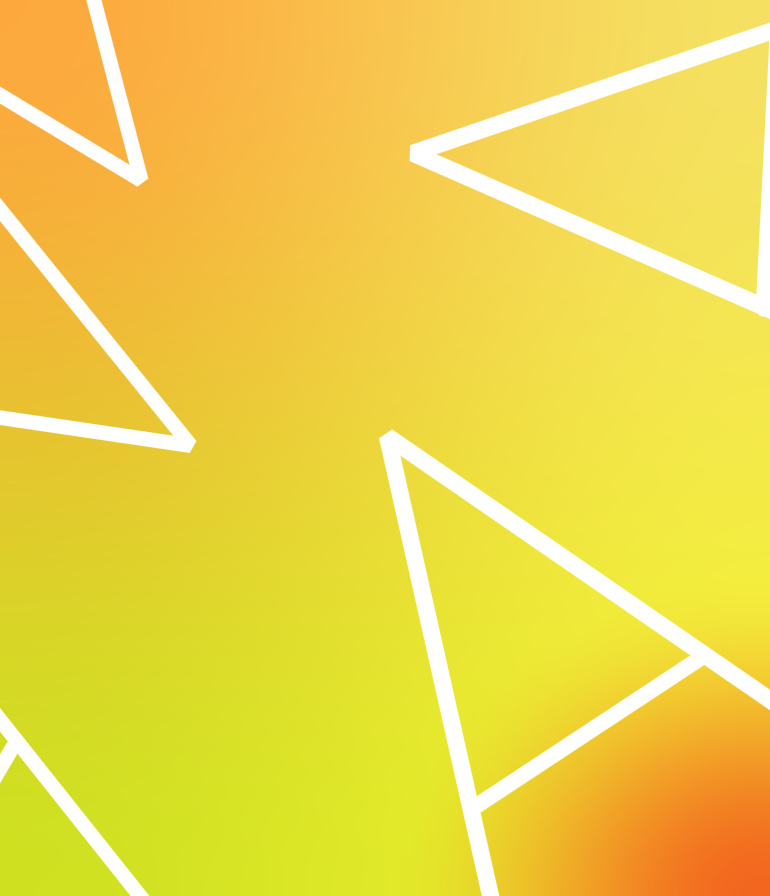
Give the GLSL for this background, as a WebGL 2 fragment shader.

```glsl
#version 300 es
precision highp float;
// White open wedges and struts over a warm yellow gradient.
// The ground is a smooth four-corner blend with an orange corner glow;
// the outlines are distance functions with bevelled tips.

uniform vec2 u_resolution;
out vec4 fragColor;

// Lengths are in units of the canvas height
#define ASPECT 0.8594
#define THIN 0.0082
#define MEDIUM 0.0088
#define THICK 0.0095
#define GLOW_CENTRE vec2(0.85, 0.0)
#define GLOW_RADIUS vec2(0.43, 0.365)

const vec3 ORANGE = vec3(0.99, 0.66, 0.24);
const vec3 STRAW = vec3(0.96, 0.88, 0.38);
const vec3 LIME = vec3(0.81, 0.88, 0.13);
const vec3 YELLOW = vec3(0.95, 0.95, 0.19);
const vec3 EMBER = vec3(0.95, 0.40, 0.12);
const vec3 WHITE = vec3(1.0);

// Stroked straight strut from a to b
float strut(vec2 p, vec2 a, vec2 b, float halfWidth) {
    vec2 q = p - a, ab = b - a;
    float t = clamp(dot(q, ab) / dot(ab, ab), 0.0, 1.0);
    return length(q - ab * t) - halfWidth;
}

// Stroked endless wedge: arms run from the tip through a and b
float wedge(vec2 p, vec2 tip, vec2 a, vec2 b, float halfWidth) {
    vec2 armA = normalize(a - tip);
    vec2 axis = normalize(armA + normalize(b - tip));
    float cosHalf = dot(armA, axis);
    float sinHalf = sqrt(1.0 - cosHalf * cosHalf);
    // Fold the plane about the axis so both arms coincide
    vec2 q = p - tip;
    float along = dot(q, axis);
    float across = abs(dot(q, vec2(-axis.y, axis.x)));
    float band = abs(across * cosHalf - along * sinHalf) - halfWidth;
    float bevel = -along - halfWidth * sinHalf;
    return max(band, bevel);
}

vec3 ground(vec2 uv, vec2 p) {
    vec2 blend = smoothstep(0.0, 1.0, uv);
    vec3 color = mix(mix(LIME, YELLOW, blend.x), mix(ORANGE, STRAW, blend.x), blend.y);
    float reach = length((p - GLOW_CENTRE) / GLOW_RADIUS);
    return mix(color, EMBER, 1.0 - smoothstep(0.0, 1.0, reach));
}

float outlines(vec2 p) {
    // Left side, from top to bottom
    float d = wedge(p, vec2(0.1576, 0.7987), vec2(0.1048, 1.0), vec2(0.0, 0.8939), THIN);
    d = min(d, wedge(p, vec2(0.2129, 0.5026), vec2(0.0, 0.7663), vec2(0.0, 0.5339), THIN));
    d = min(d, strut(p, vec2(-0.02, 0.2218), vec2(0.1763, -0.0252), THIN));
    d = min(d, strut(p, vec2(-0.013, 0.1198), vec2(0.0169, 0.1706), THIN));
    // Upper right triangle
    d = min(d, wedge(p, vec2(0.4609, 0.829), vec2(0.8594, 0.9648), vec2(0.8594, 0.6543), THICK));
    d = min(d, strut(p, vec2(0.8685, 0.961), vec2(0.8529, 0.656), THICK));
    // Lower right wedge with its crossbar
    d = min(d, wedge(p, vec2(0.4323, 0.513), vec2(0.5475, 0.0), vec2(0.8594, 0.2188), THICK));
    return min(d, strut(p, vec2(0.5313, 0.1003), vec2(0.7839, 0.2669), MEDIUM));
}

void main() {
    vec2 uv = gl_FragCoord.xy / u_resolution;
    vec2 p = uv * vec2(ASPECT, 1.0);
    float edge = 0.75 / u_resolution.y;
    float ink = 1.0 - smoothstep(-edge, edge, outlines(p));
    fragColor = vec4(mix(ground(uv, p), WHITE, ink), 1.0);
}
```
